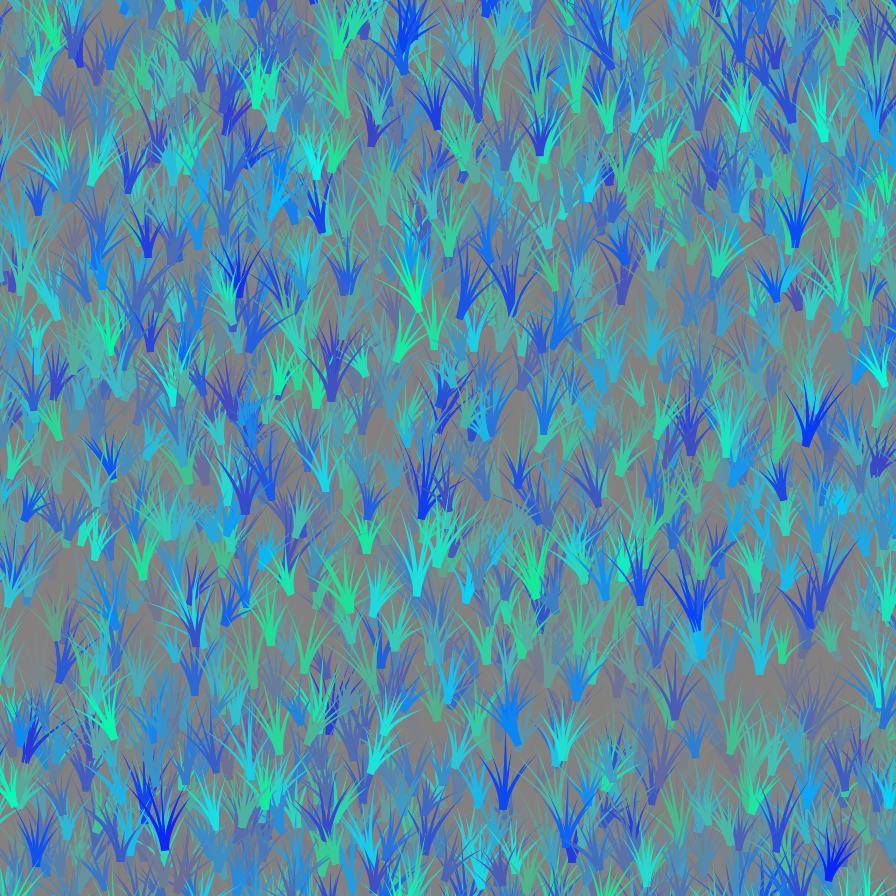
A Shadertoy shader for this texture:

```glsl
#define LAYERS 7
#define BLADES 6
#define CELL 0.054
#define MIN_LENGTH 0.055
#define MAX_LENGTH 0.106
#define HALF_WIDTH 0.0031
#define MAX_TILT 0.42
#define SPREAD 0.044
#define GROUND vec3(0.515, 0.5, 0.5)

float hash(vec2 p) {
    vec3 q = fract(p.xyx * vec3(0.1031, 0.1030, 0.0973));
    q += dot(q, q.yzx + 33.33);
    return fract((q.x + q.y) * q.z);
}

float valueNoise(vec2 p) {
    vec2 i = floor(p), f = fract(p);
    f = f * f * (3.0 - 2.0 * f);
    return mix(mix(hash(i), hash(i + vec2(1, 0)), f.x),
               mix(hash(i + vec2(0, 1)), hash(i + vec2(1, 1)), f.x), f.y);
}

// Blue through cyan to sea green, all without red
vec3 grassHue(float u) {
    return vec3(0.0, min(0.1 + 1.3 * u, 1.0), 1.0 - 0.38 * smoothstep(0.6, 1.0, u));
}

// Coverage of one tapered blade that bends away from the tuft axis
float blade(vec2 p, float root, float bend, float len, float halfWidth, float pixel) {
    float t = clamp(p.y / len, 0.0, 1.0);
    float center = root + bend * pow(t, 1.7);
    float slope = 1.7 * bend * pow(t, 0.7) / len;
    float across = abs(p.x - center) / sqrt(1.0 + slope * slope);
    float d = across - halfWidth * (1.0 - t * t * 0.35 - t * 0.65);
    d = max(d, max(-p.y, p.y - len));
    return 1.0 - smoothstep(-0.6 * pixel, 0.6 * pixel, d);
}

// Paints one tuft: a narrow tilted foot that fans out into blades
void paintTuft(inout vec3 color, vec2 p, vec2 seed, float depth, float pixel) {
    float tilt = (hash(seed + 3.1) - 0.5) * 2.0 * MAX_TILT;
    float c = cos(tilt), s = sin(tilt);
    p = vec2(c * p.x - s * p.y, s * p.x + c * p.y);
    if (p.y < -pixel || p.y > MAX_LENGTH || abs(p.x) > SPREAD + 0.01) return;

    float size = mix(MIN_LENGTH, MAX_LENGTH, hash(seed + 5.7));
    float saturation = 0.1 + 0.55 * depth + 0.6 * (hash(seed + 9.2) - 0.5);
    vec3 tint = mix(GROUND, grassHue(hash(seed + 12.4)), clamp(saturation, 0.05, 0.98));

    for (int k = 0; k < BLADES; k++) {
        vec2 id = seed + float(k) * vec2(17.3, 29.1);
        float fan = (float(k) + hash(id + 1.3)) / float(BLADES) * 2.0 - 1.0;
        float len = size * mix(0.6, 1.0, hash(id + 2.9)) * (1.0 - 0.2 * fan * fan);
        float halfWidth = HALF_WIDTH * mix(0.55, 1.0, hash(id + 4.3));
        float cover = blade(p, fan * 0.0022, fan * SPREAD * size / MAX_LENGTH,
                            len, halfWidth, pixel);
        color = mix(color, tint, cover);
    }
}

void mainImage(out vec4 fragColor, in vec2 fragCoord) {
    vec2 uv = fragCoord / iResolution.y;
    float pixel = 1.0 / iResolution.y;
    vec3 color = GROUND;

    // Dull layers lie below, vivid layers on top
    for (int layer = 0; layer < LAYERS; layer++) {
        float depth = float(layer) / float(LAYERS - 1);
        vec2 shift = vec2(0.37, 0.61) * float(layer) + 2.0;
        vec2 home = floor(uv / CELL + shift);
        for (int row = 0; row >= -2; row--) {
            for (int col = -2; col <= 2; col++) {
                vec2 cell = home + vec2(col, row);
                vec2 seed = cell + float(layer) * vec2(71.0, 113.0);
                vec2 jitter = vec2(hash(seed + 0.4), hash(seed + 7.9));
                vec2 base = (cell + jitter - shift) * CELL;

                // Broad flat patches of sparser growth
                float growth = valueNoise(base * vec2(3.5, 9.0) + 20.0);
                if (hash(seed + 15.6) > mix(0.4, 1.25, growth)) continue;
                paintTuft(color, uv - base, seed, depth, pixel);
            }
        }
    }
    fragColor = vec4(color, 1.0);
}
```
